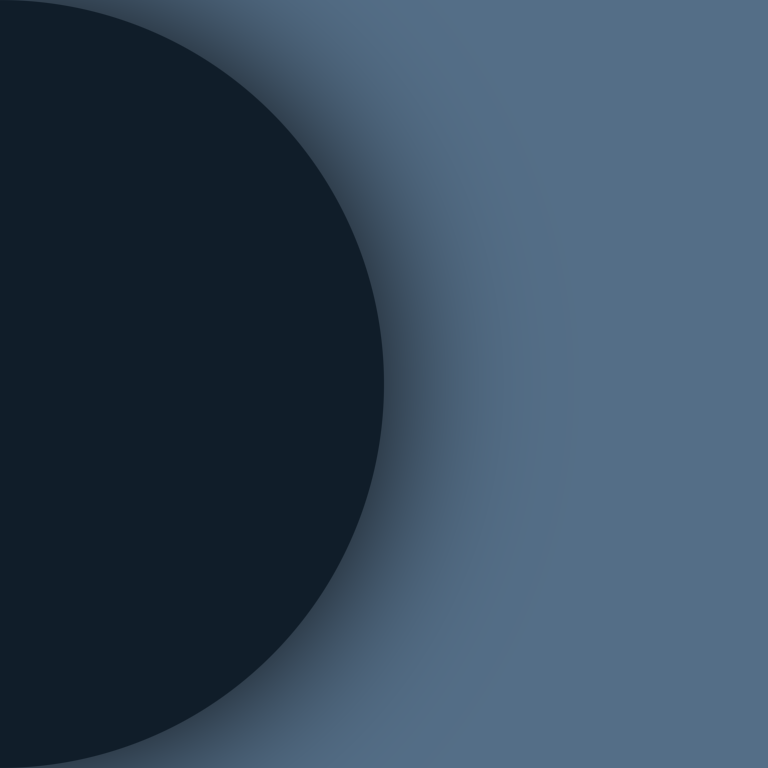
This background is drawn by a three.js fragment shader. Its source:

```glsl
// Dark half disc on the left edge, casting a soft shadow on slate blue.
varying vec2 vUv;

const vec3 SLATE = vec3(0.329, 0.431, 0.529);
const vec3 NAVY = vec3(0.063, 0.114, 0.161);
const vec2 DISC_CENTER = vec2(0.0, 0.5);
const float DISC_RADIUS = 0.5;
const float SHADOW_SIGMA = 0.1;
const float CURVE_SHIFT = 0.19;
const float EDGE_SOFTNESS = 0.001;

// Signed distance to a circle.
float circleDistance(vec2 p, vec2 center, float radius) {
  return length(p - center) - radius;
}

// Gaussian-blurred edge: share of shadow at a signed distance.
// The shift allows for the thinner shadow outside a convex curve.
float blurredEdge(float dist, float sigma, float shift) {
  float z = dist / sigma + shift;
  return 1.0 / (1.0 + exp(1.5976 * z + 0.0706 * z * z * z));
}

// Coverage of a shape with a smooth rim.
float fillMask(float dist, float softness) {
  return 1.0 - smoothstep(-softness, softness, dist);
}

void main() {
  float dist = circleDistance(vUv, DISC_CENTER, DISC_RADIUS);

  // Shadow darkens the ground around the disc.
  float shadow = blurredEdge(max(dist, 0.0), SHADOW_SIGMA, CURVE_SHIFT);
  vec3 color = SLATE * (1.0 - shadow);

  // Disc on top.
  color = mix(color, NAVY, fillMask(dist, EDGE_SOFTNESS));
  gl_FragColor = vec4(color, 1.0);
}
```
